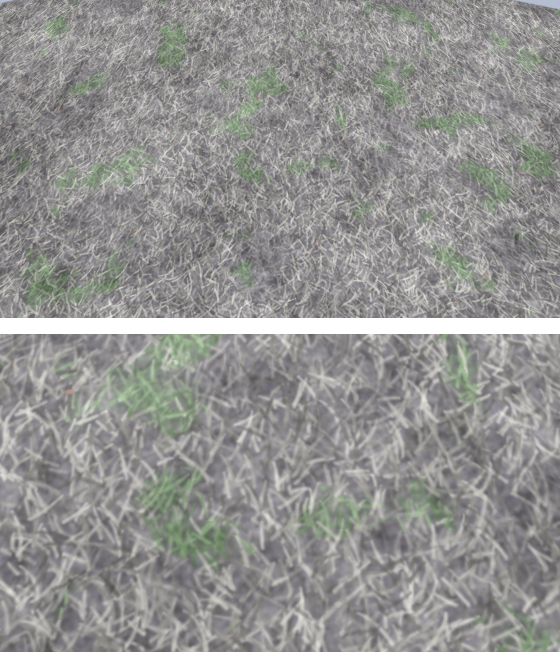
Top, the full canvas; bottom, a detail of the centre.
Give the GLSL for this texture, as a WebGL 2 fragment shader.

```glsl
#version 300 es
precision highp float;
// Dry, trampled lawn seen at a slant: straw blades, green tufts, bare lilac soil.

uniform vec2 u_resolution;
out vec4 fragColor;

const int   BLADE_LAYERS = 14;
const float BLADE_CELL   = 0.048;   // spacing of blades within a layer
const float BLADE_WIDTH  = 0.0027;  // half width
const float BLADE_SOFT   = 0.0032;  // edge blur
const float BLADE_SPREAD = 2.5;     // range of blade angles
const float FORESHORTEN  = 0.5;     // shrink from bottom to top
const float LEAF_CELL    = 0.22;
const float LEAF_CHANCE  = 0.4;
const float GRAIN        = 0.09;

const vec3 SOIL_DARK   = vec3(0.36, 0.35, 0.37);
const vec3 SOIL_LIGHT  = vec3(0.60, 0.585, 0.62);
const vec3 STRAW_DARK  = vec3(0.37, 0.37, 0.36);
const vec3 STRAW_LIGHT = vec3(0.89, 0.88, 0.85);
const vec3 GREEN_DARK  = vec3(0.40, 0.50, 0.37);
const vec3 GREEN_LIGHT = vec3(0.64, 0.75, 0.59);
const vec3 LEAF        = vec3(0.74, 0.57, 0.48);
const vec3 PAVEMENT    = vec3(0.71, 0.74, 0.82);

// Integer hash of a cell and a seed, three values in 0..1.
vec3 hash3(vec2 cell, int seed) {
    uvec3 v = uvec3(ivec3(ivec2(cell), seed)) * 1664525u + 1013904223u;
    v.x += v.y * v.z; v.y += v.z * v.x; v.z += v.x * v.y;
    v ^= v >> 16u;
    v.x += v.y * v.z; v.y += v.z * v.x; v.z += v.x * v.y;
    return vec3(v >> 8u) / 16777216.0;
}

float cornerSlope(vec2 cell, vec2 offset) {
    float a = 6.2832 * hash3(cell, 7).x;
    return dot(vec2(cos(a), sin(a)), offset);
}

float gradientNoise(vec2 p) {
    vec2 i = floor(p), f = p - i;
    vec2 u = f * f * f * (f * (f * 6.0 - 15.0) + 10.0);
    vec2 e = vec2(1.0, 0.0);
    return mix(mix(cornerSlope(i, f), cornerSlope(i + e, f - e), u.x),
               mix(cornerSlope(i + e.yx, f - e.yx), cornerSlope(i + 1.0, f - 1.0), u.x), u.y);
}

float fbm(vec2 p) {
    float sum = 0.0, amp = 1.0;
    for (int i = 0; i < 3; i++) {
        sum += amp * gradientNoise(p);
        p = mat2(1.6, 1.2, -1.2, 1.6) * p + 5.3;
        amp *= 0.5;
    }
    return sum;
}

// Coverage of a bent, rounded stroke centred on the origin.
float stroke(vec2 q, float angle, float halfLength, float bend, float soft) {
    float c = cos(angle), s = sin(angle);
    q = vec2(c * q.x + s * q.y, c * q.y - s * q.x);
    q.x += bend * q.y * q.y;
    float taper = 1.0 - 0.4 * clamp(q.y / halfLength, 0.0, 1.0);
    float d = length(vec2(q.x, max(abs(q.y) - halfLength, 0.0)));
    return 1.0 - smoothstep(-soft, soft, d - BLADE_WIDTH * taper);
}

void main() {
    vec2 uv = gl_FragCoord.xy / u_resolution.y;
    float aspect = u_resolution.x / u_resolution.y;
    float scale = 1.0 - FORESHORTEN * uv.y;
    vec2 ground = vec2((uv.x - 0.5 * aspect) / scale, -log(scale) / FORESHORTEN);
    float pixel = 1.0 / (u_resolution.y * scale);
    float soft = max(BLADE_SOFT, pixel);

    // Patches of growth, bare soil and light
    vec2 tuftOffset = (uv - vec2(0.58 * aspect, 0.6)) / vec2(0.75, 0.42);
    float tuftBias = 0.2 * exp(-dot(tuftOffset, tuftOffset)) - 0.08;
    float green = smoothstep(0.2, 0.55, fbm(ground * vec2(4.2, 5.0) + 11.0) + tuftBias);
    float bare = smoothstep(0.08, 0.5, fbm(ground * vec2(3.6, 5.0) + 31.7));
    float light = 0.10 * fbm(ground * 2.3 + 57.0) + 0.10 * fbm(ground * 13.0 + 3.0);
    float lean = 0.9 * gradientNoise(ground * 3.0 + 71.0);

    // Ground between the blades
    float crumb = clamp(0.55 + 0.6 * fbm(ground * 30.0) - 0.15 * bare, 0.0, 1.0);
    vec3 color = mix(SOIL_DARK, SOIL_LIGHT, crumb);
    color = mix(color, GREEN_DARK, 0.45 * green);

    // Overlapping layers of blades
    for (int layer = 0; layer < BLADE_LAYERS; layer++) {
        vec2 p = ground / BLADE_CELL + 40.0 * hash3(vec2(layer), 3).xy;
        vec2 home = floor(p);
        for (int k = 0; k < 9; k++) {
            vec2 cell = home + vec2(k % 3 - 1, k / 3 - 1);
            vec3 place = hash3(cell, 20 + layer);
            vec3 look = hash3(cell, 60 + layer);
            vec2 q = (p - cell - place.xy) * BLADE_CELL;
            float angle = lean + BLADE_SPREAD * (place.z - 0.5);
            float halfLength = mix(0.009, 0.027, look.x);
            float cover = stroke(q, angle, halfLength, 16.0 * (look.x - 0.5), soft);
            bool isGreen = look.z < 0.8 * green;
            vec3 blade = isGreen ? mix(GREEN_DARK, GREEN_LIGHT, look.y)
                                 : mix(STRAW_DARK, STRAW_LIGHT, look.y);
            float opacity = isGreen ? 0.7 : 0.66 * (1.0 - 0.6 * bare);
            color = mix(color, blade, cover * opacity);
        }
    }

    // Scattered fallen leaves
    vec2 leafCell = floor(ground / LEAF_CELL);
    vec3 leaf = hash3(leafCell, 101);
    vec2 leafOffset = ground - (leafCell + 0.15 + 0.7 * leaf.xy) * LEAF_CELL;
    float leafShape = length(leafOffset * vec2(1.0, 1.5 + leaf.x)) - 0.007;
    color = mix(color, LEAF, 0.7 * step(leaf.z, LEAF_CHANCE) * (1.0 - smoothstep(-soft, soft, leafShape)));

    // Uneven light, fine grain and the pale far edge
    color += light + GRAIN * gradientNoise(ground * 95.0);
    color *= 1.02 - 0.05 * smoothstep(0.4, 1.1, abs(uv.x - 0.55 * aspect));
    float farEdge = 1.0 - 0.2 * max(uv.x - 0.91 * aspect, 0.0) - 0.2 * max(0.033 * aspect - uv.x, 0.0);
    color = mix(color, PAVEMENT, smoothstep(-0.003, 0.003, uv.y - farEdge - 0.002));
    fragColor = vec4(clamp(color, 0.0, 1.0), 1.0);
}
```
